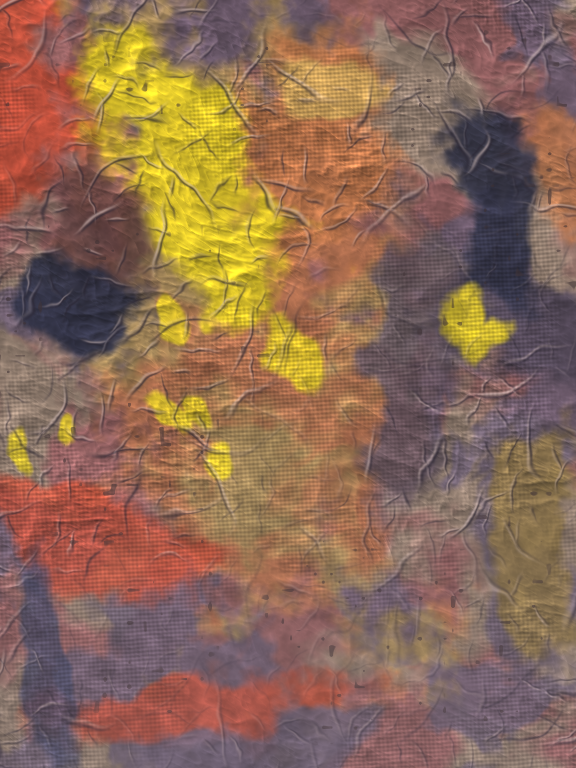
This texture is drawn by a WebGL 1 fragment shader. Its source:

```glsl
precision highp float;
// Abstract mixed-media painting: warped masses of yellow, rust, mauve and navy
// over mottled noise, with crumpled tissue relief, scattered curved creases,
// dry-brushed canvas weave and small dark specks.

uniform vec2 u_resolution;

float hash(vec2 p) {
  return fract(sin(dot(p, vec2(127.1, 311.7))) * 43758.5453);
}

float noise(vec2 p) {
  vec2 i = floor(p), f = fract(p);
  f = f * f * (3.0 - 2.0 * f);
  return mix(mix(hash(i), hash(i + vec2(1, 0)), f.x),
             mix(hash(i + vec2(0, 1)), hash(i + vec2(1, 1)), f.x), f.y);
}

// Expresses v in axes turned by angle a
vec2 spin(vec2 v, float a) {
  float c = cos(a), s = sin(a);
  return vec2(c * v.x + s * v.y, c * v.y - s * v.x);
}

float fbm(vec2 p) {
  float sum = 0.0, amp = 0.53;
  for (int i = 0; i < 4; i++) {
    sum += amp * noise(p);
    p = spin(p, 0.65) * 2.1 + 17.3;
    amp *= 0.5;
  }
  return sum;
}

// Sharp folds of crumpled tissue
float crumple(vec2 p) {
  p += 0.035 * vec2(noise(p * 11.0), noise(p * 11.0 + 40.0));
  float sum = 0.0, amp = 0.55;
  vec2 q = spin(p, -0.5) * vec2(13.0, 25.0);
  for (int i = 0; i < 4; i++) {
    float ridge = 1.0 - abs(2.0 * noise(q) - 1.0);
    sum += amp * ridge * ridge;
    q = spin(q, 0.9) * 2.0 + 9.1;
    amp *= 0.55;
  }
  return sum;
}

// Curved tapering creases, one per cell: x is the lit edge, y the shadow
vec2 creases(vec2 p, float flow, float width) {
  vec2 cell = floor(p), edge = vec2(0.0);
  for (int j = -1; j <= 1; j++) {
    for (int i = -1; i <= 1; i++) {
      vec2 id = cell + vec2(i, j);
      vec2 centre = id + vec2(hash(id), hash(id + 31.0));
      vec2 q = spin(p - centre, flow + 2.6 * (hash(id + 5.0) - 0.5));
      q.y += (hash(id + 8.0) - 0.5) * q.x * q.x + 0.12 * (noise(p * 4.0) - 0.5);
      float reach = mix(0.35, 0.9, hash(id + 12.0));
      float taper = 1.0 - smoothstep(0.2 * reach, reach, abs(q.x));
      vec2 d = (vec2(q.y, q.y + 1.7 * width)) / width;
      edge = max(edge, taper * exp(-d * d) * vec2(hash(id + 3.0), 1.0));
    }
  }
  return edge;
}

// Ragged ellipse of paint; w.z roughens its outline
float mass(vec3 w, vec2 centre, vec2 radius, float angle) {
  float d = length(spin(w.xy - centre, angle) / radius);
  return 1.0 - smoothstep(0.72, 1.12, d + 1.3 * (w.z - 0.5));
}

vec3 paint(vec2 p) {
  vec3 mauve = vec3(0.39, 0.34, 0.42), taupe = vec3(0.57, 0.49, 0.43);
  vec3 rose = vec3(0.56, 0.36, 0.36), ochre = vec3(0.71, 0.58, 0.31);
  vec3 rust = vec3(0.72, 0.44, 0.27), yellow = vec3(0.90, 0.80, 0.14);
  vec3 red = vec3(0.76, 0.29, 0.20), navy = vec3(0.17, 0.18, 0.26);

  vec2 bend = vec2(fbm(p * 6.0), fbm(p * 6.0 + 50.0)) - 0.5;
  vec3 w = vec3(p + 0.13 * bend, fbm(p * 17.0 + 3.0));

  // Mottled ground
  float a = fbm(w.xy * 8.0 + 21.0), b = fbm(w.xy * 10.0 + 70.0);
  vec3 col = mix(rose, taupe, smoothstep(0.40, 0.58, a));
  col = mix(col, mauve, 0.85 * smoothstep(0.47, 0.60, b));
  float warm = mass(w, vec2(0.33, 0.56), vec2(0.23, 0.46), 0.25);
  col = mix(col, mix(rust, ochre, smoothstep(0.38, 0.60, b)), 0.75 * warm);

  // Warm masses
  col = mix(col, rust, 0.9 * mass(w, vec2(0.40, 0.82), vec2(0.11, 0.14), 0.2));
  col = mix(col, red, 0.9 * mass(w, vec2(0.02, 0.85), vec2(0.08, 0.15), 0.0));
  col = mix(col, red, 0.8 * mass(w, vec2(0.12, 0.29), vec2(0.19, 0.07), -0.3));
  col = mix(col, red, 0.8 * mass(w, vec2(0.26, 0.08), vec2(0.20, 0.04), 0.15));
  col = mix(col, rust, 0.8 * mass(w, vec2(0.71, 0.79), vec2(0.07, 0.09), 0.0));
  col = mix(col, ochre * 0.8, 0.8 * mass(w, vec2(0.72, 0.29), vec2(0.05, 0.17), 0.0));
  col = mix(col, yellow, 0.95 * mass(w, vec2(0.24, 0.79), vec2(0.19, 0.085), -0.85));
  col = mix(col, ochre * 1.15, 0.8 * mass(w, vec2(0.42, 0.89), vec2(0.09, 0.04), -0.3));

  // Cool and dark masses
  col = mix(col, rose * 0.7, 0.8 * mass(w, vec2(0.14, 0.71), vec2(0.07, 0.11), 0.5));
  col = mix(col, mauve * 0.85, 0.8 * mass(w, vec2(0.53, 0.50), vec2(0.06, 0.22), 0.0));
  col = mix(col, mauve * 0.8, 0.9 * mass(w, vec2(0.68, 0.57), vec2(0.12, 0.10), 0.2));
  col = mix(col, navy, 0.95 * mass(w, vec2(0.09, 0.61), vec2(0.12, 0.065), 0.2));
  col = mix(col, navy, 0.9 * mass(w, vec2(0.63, 0.72), vec2(0.06, 0.12), 0.25));
  col = mix(col, navy * 1.4, 0.8 * mass(w, vec2(0.05, 0.12), vec2(0.035, 0.12), 0.1));
  col = mix(col, mauve, 0.9 * mass(w, vec2(0.31, 0.02), vec2(0.16, 0.045), 0.1));

  // Scattered yellow dabs
  for (int i = 0; i < 9; i++) {
    vec2 id = vec2(float(i), 4.0);
    vec2 centre = vec2(0.75 * hash(id), mix(0.36, 0.66, hash(id + 6.0)));
    vec2 radius = mix(vec2(0.014, 0.02), vec2(0.035, 0.05), hash(id + 9.0));
    col = mix(col, yellow, 0.85 * mass(w, centre, radius, hash(id + 2.0) - 0.5));
  }
  return col;
}

void main() {
  vec2 p = gl_FragCoord.xy / u_resolution.y;
  vec3 col = paint(p);

  // Raking light over the folds
  float fold = smoothstep(0.34, 0.62, fbm(p * 5.0 + 90.0));
  float height = crumple(p);
  float slope = height - crumple(p + vec2(-0.0025, 0.003));
  col *= 0.91 + 0.24 * (height - 0.35) + 0.85 * slope * (0.35 + fold);
  col *= 0.82 + 0.36 * fbm(p * 65.0);

  // Large and fine creases with pale lilac edges
  float flow = 3.0 * (fbm(p * 2.5 + 12.0) - 0.3);
  vec2 crease = max(creases(p * 11.0, flow, 0.022),
                    0.8 * creases(p * 23.0 + 40.0, flow + 0.6, 0.036));
  col = mix(col, vec3(0.14, 0.12, 0.17), 0.62 * crease.y * (0.25 + 0.75 * fold));
  col = mix(col, vec3(0.83, 0.74, 0.72), 0.65 * crease.x * (0.2 + 0.8 * fold));

  // Canvas weave and dark specks
  vec2 thread = sin(spin(p, 0.06) * 1150.0 + 2.0 * noise(p * 30.0));
  float bare = smoothstep(0.46, 0.62, fbm(p * 6.0 + 33.0));
  col *= 1.0 + 0.10 * bare * (thread.y + 0.5 * thread.x);
  float speck = smoothstep(0.88, 0.95, noise(p * 95.0)) * smoothstep(0.4, 0.6, noise(p * 9.0));
  col = mix(col, vec3(0.22, 0.17, 0.18), 0.55 * speck);

  // Pale haze toward the bottom
  col = mix(col, vec3(0.64, 0.58, 0.60), 0.05 + 0.13 * (1.0 - smoothstep(0.0, 0.55, p.y)));
  gl_FragColor = vec4(clamp(col, 0.0, 1.0), 1.0);
}
```
